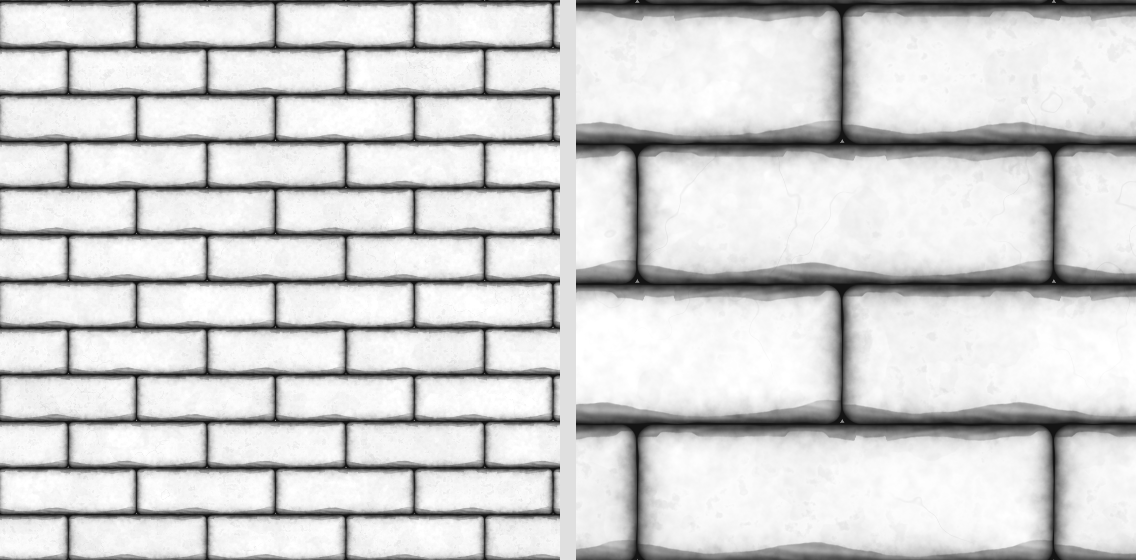
Left: the whole. Right: its middle third, enlarged.
This texture is drawn by a WebGL 1 fragment shader. Its source:

```glsl
precision highp float;
// White painted brick wall in running bond: twelve courses, about four bricks across.
// Each brick is a rounded box whose inner distance drives a soft grey rim; chipped
// bevels follow height curves, and wall-wide noise adds grain, stains and cracks.

uniform vec2 u_resolution;

const vec2 BRICK = vec2(0.2479, 0.08333);  // pitch of one brick
const float GAP = 0.0005;                  // half width of the black joint
const float CORNER = 0.0095;
const float RIM = 0.0047;                  // falloff length of the grey rim
const float RIM_TONE = 0.22;               // brightness where the rim meets the joint
const float JOINT_TONE = 0.08;
const float FACE_TONE = 0.995;

float hash(vec2 p) {
  vec3 q = fract(vec3(p.xyx) * 0.1031);
  q += dot(q, q.yzx + 33.33);
  return fract((q.x + q.y) * q.z);
}

float noise(vec2 p) {
  vec2 i = floor(p), f = fract(p);
  f = f * f * (3.0 - 2.0 * f);
  return mix(mix(hash(i), hash(i + vec2(1.0, 0.0)), f.x),
             mix(hash(i + vec2(0.0, 1.0)), hash(i + 1.0), f.x), f.y);
}

float fbm(vec2 p) {
  float sum = 0.0, amp = 0.5;
  for (int i = 0; i < 4; i++) {
    sum += amp * noise(p);
    p = mat2(1.6, 1.2, -1.2, 1.6) * p + 17.3;
    amp *= 0.5;
  }
  return sum / 0.9375;
}

float bump(float x, float center, float width) {
  float t = (x - center) / width;
  return exp(-t * t);
}

float roundedBox(vec2 p, vec2 halfSize, float radius) {
  vec2 q = abs(p) - halfSize + radius;
  return length(max(q, 0.0)) + min(max(q.x, q.y), 0.0) - radius;
}

// Height of the worn bevel along the lower edge, x from 0 to 1
float lowerChip(float x, float seed) {
  return 0.0052 + 0.0080 * bump(x, 0.40, 0.11) + 0.0085 * bump(x, 1.0, 0.14)
       + 0.0055 * bump(x, 0.0, 0.10) + 0.0030 * (noise(vec2(x * 18.0, seed)) - 0.5);
}

// Height of the smaller broken flakes along the upper edge
float upperChip(float x, float seed) {
  float flakes = smoothstep(0.45, 0.55, noise(vec2(x * 16.0, seed + 5.0)));
  return 0.0042 + 0.0035 * bump(x, 0.56, 0.07) + 0.0025 * bump(x, 0.82, 0.05)
       + 0.0032 * flakes;
}

// Bevel shade: a dark facet near the edge, a paler one up to the curve, slanted streaks
float bevel(float x, float dist, float height, float rough, float pixel) {
  float soft = 0.5 * pixel + 0.0003;
  float pale = 1.0 - smoothstep(height - soft, height + soft, dist + rough);
  float dark = 1.0 - smoothstep(height * 0.3, height * 0.7, dist - rough);
  float streak = noise(vec2(x * 22.0 + dist * 300.0, dist * 260.0));
  return 1.0 - pale * (0.12 + 0.20 * streak) - 0.14 * dark;
}

// Plaster face: stains, fine grain, flaked patches and sparse hairline cracks
float faceTone(vec2 uv, float seed) {
  float stain = fbm(uv * 14.0 + 3.0);
  float grain = fbm(uv * 150.0);
  float flake = smoothstep(0.57, 0.60, fbm(uv * 32.0 + 40.0));
  float vein = abs(fbm(uv * 19.0 + 71.0) - 0.5);
  float crack = (1.0 - smoothstep(0.0, 0.010, vein))
              * smoothstep(0.55, 0.75, noise(uv * 11.0 + 9.0));
  float pits = smoothstep(0.58, 0.78, grain) * smoothstep(0.35, 0.65, stain);
  return FACE_TONE + 0.07 * (grain - 0.5) - 0.05 * (stain - 0.4)
       - 0.018 * flake - 0.04 * crack - 0.06 * pits - 0.02 * seed;
}

void main() {
  vec2 uv = gl_FragCoord.xy / u_resolution;
  float pixel = 1.0 / min(u_resolution.x, u_resolution.y);

  // Brick index and position inside it, alternate courses shifted by half
  float v = (0.9975 - uv.y) / BRICK.y;
  float course = floor(v);
  float u = uv.x / BRICK.x - mix(0.984, 0.492, mod(course, 2.0));
  vec2 local = vec2(fract(u), 1.0 - fract(v));
  vec2 p = (local - 0.5) * BRICK;
  float seed = hash(vec2(floor(u), course) + 20.0);

  // Ragged outline shared by all bricks, roughened by wall-wide noise
  float rough = fbm(uv * 170.0) - 0.5;
  float wobble = 0.0010 * (noise(local * BRICK * 80.0) - 0.5);
  float inside = -roundedBox(p, BRICK * 0.5 - GAP, CORNER) + wobble;
  float depth = max(inside * (1.0 + 0.6 * rough) + 0.0008 * rough, 0.0);
  float rim = 1.0 - (1.0 - RIM_TONE) * exp(-depth / RIM);

  float drift = 0.25 * seed;
  float ragged = 0.0010 * rough;
  float low = bevel(local.x, local.y * BRICK.y, lowerChip(local.x, 2.0 + drift), ragged, pixel);
  float high = bevel(local.x + 3.0, (1.0 - local.y) * BRICK.y, upperChip(local.x, 7.0 + drift), ragged, pixel);

  float stone = faceTone(uv, seed) * rim * low * high;
  float cover = smoothstep(-0.7 * pixel, 0.7 * pixel, inside);
  float tone = mix(JOINT_TONE, max(stone, JOINT_TONE), cover);

  // Pale mortar speck where an upright joint meets the course below
  vec2 knot = vec2(min(local.x, 1.0 - local.x), local.y) * BRICK - vec2(0.0, 0.0016);
  float speck = max(knot.x * 0.87 + knot.y * 0.5, -knot.y) - 0.0007;
  tone = mix(tone, 0.55, 1.0 - smoothstep(-0.5 * pixel, 0.5 * pixel, speck));

  gl_FragColor = vec4(vec3(clamp(tone, 0.0, 1.0)), 1.0);
}
```
